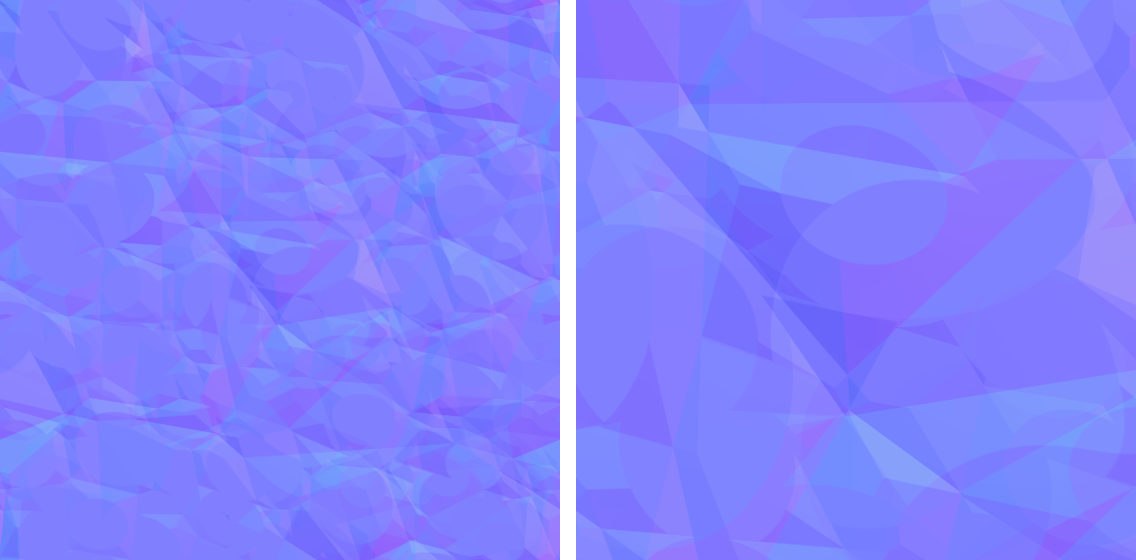
Left: the whole. Right: its middle third, enlarged.
This texture map is drawn by a WebGL 2 fragment shader. Its source:

```glsl
#version 300 es
precision highp float;
precision highp int;

// Tangent-space normal map of a crumpled, chipped sheet that tiles.
// Wrapped Voronoi layers bevel their cells into facets around a flat round
// core; the slopes add up, and gradient noise widens the cores to calm areas.

uniform vec2 u_resolution;
out vec4 fragColor;

// Two random values in 0..1 for a cell of a grid that wraps after period cells
vec2 hash2(vec2 cell, float period, uint seed) {
    uvec2 c = uvec2(mod(cell, period) + 0.5);
    uint n = c.x + (c.y << 10u) + (seed << 20u) + 77u;
    n = (n ^ (n >> 15u)) * 0x2c1b3c6du;
    n = (n ^ (n >> 12u)) * 0x297a2d39u;
    n ^= n >> 15u;
    return vec2(n & 65535u, n >> 16u) / 65535.0;
}

float cornerRamp(vec2 cell, vec2 corner, vec2 f, float period, uint seed) {
    float angle = 6.2832 * hash2(cell + corner, period, seed).x;
    return dot(vec2(cos(angle), sin(angle)), f - corner);
}

// Gradient noise, periodic over the canvas
float gradientNoise(vec2 uv, float period, uint seed) {
    vec2 p = uv * period;
    vec2 cell = floor(p);
    vec2 f = p - cell;
    vec2 w = f * f * (3.0 - 2.0 * f);
    float low = mix(cornerRamp(cell, vec2(0, 0), f, period, seed),
                    cornerRamp(cell, vec2(1, 0), f, period, seed), w.x);
    float high = mix(cornerRamp(cell, vec2(0, 1), f, period, seed),
                     cornerRamp(cell, vec2(1, 1), f, period, seed), w.x);
    return mix(low, high, w.y);
}

// Slope of one facet: a plane mixed with a fan that turns around the seeds
vec2 pairSlope(vec2 s1, vec2 s2, vec2 id1, vec2 id2, float cells, uint seed) {
    vec2 fan = normalize(s1 + 0.0001) - 0.4 * normalize(s2);
    vec2 pairId = mod(id1, cells) * cells + mod(id2, cells);
    float steepness = 0.1 + 0.9 * hash2(pairId, 999.0, seed + 40u).x;
    return steepness * mix(normalize(s1 - s2), fan, 0.35);
}

// Slope of the bevelled cells in one Voronoi layer
vec2 facetSlope(vec2 uv, float cells, uint seed) {
    float calm = smoothstep(0.1, -0.4, gradientNoise(uv, 3.0, seed + 80u));
    vec2 p = uv * cells;
    vec2 base = floor(p);

    // Shorten distances along the falling diagonal to lengthen the cells there
    float angle = -0.6 + 0.4 * sin(float(seed) * 2.3);
    vec2 grain = vec2(cos(angle), sin(angle));
    mat2 squash = mat2(1.0) - 0.17 * outerProduct(grain, grain);

    // Find the nearest three seeds
    float d1 = 9.0, d2 = 9.0, d3 = 9.0;
    vec2 s1, s2, s3, id1, id2, id3;
    for (int i = 0; i < 9; i++) {
        vec2 id = base + vec2(i % 3 - 1, i / 3 - 1);
        vec2 s = squash * (id + 0.06 + 0.88 * hash2(id, cells, seed) - p);
        float d = length(s);
        if (d < d1) {
            d3 = d2; s3 = s2; id3 = id2;
            d2 = d1; s2 = s1; id2 = id1;
            d1 = d; s1 = s; id1 = id;
        } else if (d < d2) {
            d3 = d2; s3 = s2; id3 = id2;
            d2 = d; s2 = s; id2 = id;
        } else if (d < d3) {
            d3 = d; s3 = s; id3 = id;
        }
    }

    // Facets meet in creases blended over about one pixel
    float blur = 1.2 * cells / u_resolution.y;
    vec2 slope = pairSlope(s1, s2, id1, id2, cells, seed);
    if (d3 - d2 < blur) {
        vec2 neighbour = pairSlope(s1, s3, id1, id3, cells, seed);
        slope = mix(neighbour, slope, 0.5 + 0.5 * (d3 - d2) / blur);
    }

    // A flat round core of random size leaves shards at the cell corners
    float core = 0.2 + 0.38 * hash2(id1, cells, seed + 60u).x + 0.45 * calm;
    float bevel = smoothstep(core - blur, core + blur, d1);
    return squash * slope * bevel * smoothstep(0.0, blur, d2 - d1);
}

void main() {
    vec2 uv = gl_FragCoord.xy / u_resolution;

    // Layers from broad dents to small chips
    vec2 slope = 0.16 * facetSlope(uv, 4.0, 1u)
               + 0.16 * facetSlope(uv, 5.0, 2u)
               + 0.16 * facetSlope(uv, 7.0, 3u)
               + 0.12 * facetSlope(uv, 9.0, 4u);

    // Pack the unit normal into colour
    vec3 normal = normalize(vec3(-slope * vec2(0.9, 1.1), 1.0));
    fragColor = vec4(0.5 + 0.5 * normal, 1.0);
}
```
